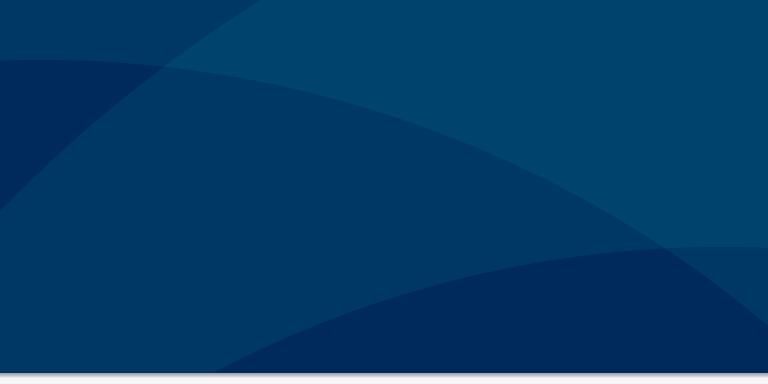
Reproduce this background procedurally as a Shadertoy shader.

```glsl
const vec3 TEAL = vec3(0.0, 0.264, 0.425);
const vec3 BLUE = vec3(0.0, 0.218, 0.395);
const vec3 NAVY = vec3(0.0, 0.163, 0.358);
const vec3 SHADOW = vec3(0.64, 0.66, 0.69);
const vec3 PAPER = vec3(0.965);
const float PANEL_BOTTOM = 0.0286;

// Antialiased coverage: 1 where the signed distance is negative
float coverage(float dist, float pixel) {
    return 1.0 - smoothstep(-0.6 * pixel, 0.6 * pixel, dist);
}

float disc(vec2 p, vec2 center, float radius, float pixel) {
    return coverage(length(p - center) - radius, pixel);
}

// Each overlapping layer deepens the colour by one step
vec3 layerColor(float depth) {
    vec3 lower = mix(TEAL, BLUE, clamp(depth, 0.0, 1.0));
    return mix(lower, NAVY, clamp(depth - 1.0, 0.0, 1.0));
}

// Soft shadow cast on the paper strip below the panel
vec3 paperColor(float drop) {
    return mix(SHADOW, PAPER, smoothstep(0.0, 0.016, drop));
}

void mainImage(out vec4 fragColor, in vec2 fragCoord) {
    float pixel = 1.0 / iResolution.y;
    vec2 p = fragCoord * pixel;

    // Large translucent arcs
    float hill = disc(p, vec2(0.104, -2.099), 2.943, pixel);
    float mound = disc(p, vec2(1.880, -2.482), 2.839, pixel);
    float light = disc(p, vec2(2.617, -2.0885), 3.646, pixel);
    vec3 color = layerColor(hill + mound + 1.0 - light);

    // Thin dark rim along the panel's lower edge
    float height = p.y - PANEL_BOTTOM;
    color = mix(color, NAVY, 0.5 * coverage(height - 0.004, pixel));

    color = mix(color, paperColor(-height), coverage(height, pixel));
    fragColor = vec4(color, 1.0);
}
```
